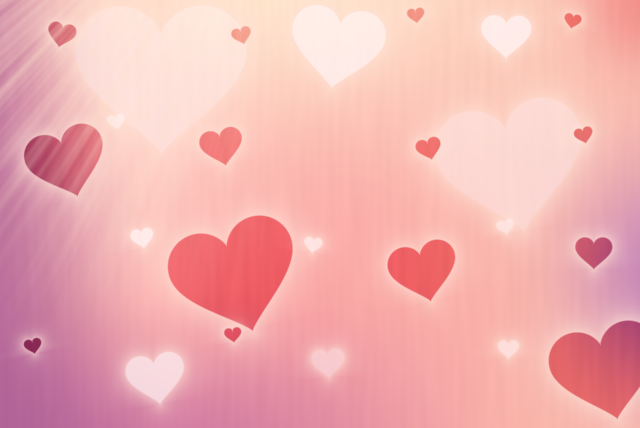
Reproduce this background procedurally as a WebGL 2 fragment shader.

```glsl
#version 300 es
precision highp float;
// Glowing hearts over a soft pink, cream and violet backdrop with slanted light rays.
// Hearts follow a low-discrepancy sequence, shrinking from large to small; each is
// a profile-based distance field, tinted by the backdrop underneath it.

uniform vec2 u_resolution;
out vec4 fragColor;

const float HEART_COUNT = 25.0;

float hash(vec2 p) {
    vec3 q = fract(vec3(p.xyx) * 0.1031);
    q += dot(q, q.yzx + 33.33);
    return fract((q.x + q.y) * q.z);
}

float cornerGradient(vec2 cell, vec2 offset) {
    float angle = 6.2832 * hash(cell);
    return dot(vec2(cos(angle), sin(angle)), offset);
}

float gradientNoise(vec2 p) {
    vec2 cell = floor(p), f = fract(p);
    vec2 w = f * f * f * (f * (f * 6.0 - 15.0) + 10.0);
    vec2 e = vec2(1.0, 0.0);
    float low = mix(cornerGradient(cell, f), cornerGradient(cell + e.xy, f - e.xy), w.x);
    float high = mix(cornerGradient(cell + e.yx, f - e.yx), cornerGradient(cell + e.xx, f - e.xx), w.x);
    return mix(low, high, w.y);
}

// Heart of half-width 1: round lobes above, flanks tapering to a tip at (0, -1).
float heartDistance(vec2 p) {
    p.x = abs(p.x);
    if (p.y > 0.2) return length(p - vec2(0.48, 0.2)) - 0.52;
    if (p.y < -1.0) return length(p + vec2(0.0, 1.0));
    float a = 1.5708 * (p.y + 1.0) / 1.2;
    float s = max(sin(a), 0.0001);
    float slope = 1.571 * pow(s, 0.2) * cos(a);
    return (p.x - pow(s, 1.2)) / sqrt(1.0 + slope * slope);
}

// Soft elliptical spot, 1 at its centre.
float spot(vec2 uv, vec2 centre, vec2 radius) {
    vec2 v = (uv - centre) / radius;
    return exp(-dot(v, v));
}

vec3 backdrop(vec2 uv) {
    vec3 col = mix(vec3(0.98, 0.64, 0.64), vec3(0.98, 0.72, 0.67), smoothstep(0.45, 0.95, uv.x));
    float bottom = smoothstep(0.35, -0.05, uv.y) * smoothstep(0.85, 0.25, uv.x);
    col = mix(col, vec3(0.79, 0.45, 0.63), 0.85 * bottom);
    col = mix(col, vec3(1.0, 0.92, 0.81), 0.95 * spot(uv, vec2(0.42, 1.08), vec2(0.48, 0.42)));
    col = mix(col, vec3(1.0, 0.86, 0.82), 0.6 * spot(uv, vec2(0.19, 0.6), vec2(0.16, 0.35)));
    float left = smoothstep(0.24, -0.06, uv.x + 0.12 * (uv.y - 0.5));
    col = mix(col, vec3(0.67, 0.37, 0.59), 0.85 * left);
    col = mix(col, vec3(0.75, 0.50, 0.73), 0.85 * spot(uv, vec2(1.03, 0.36), vec2(0.13, 0.24)));
    return mix(col, vec3(0.95, 0.53, 0.52), 0.8 * spot(uv, vec2(1.0, 1.0), vec2(0.09, 0.15)));
}

void main() {
    vec2 uv = gl_FragCoord.xy / u_resolution;
    vec2 p = gl_FragCoord.xy / u_resolution.y;
    float aspect = u_resolution.x / u_resolution.y;
    float pixel = 1.0 / u_resolution.y;

    // Backdrop with a faint vertical grain
    vec3 ground = backdrop(uv);
    ground += 0.018 * gradientNoise(p * vec2(60.0, 5.0));
    vec3 col = ground;

    // Hearts, largest first
    for (float i = 0.0; i < HEART_COUNT; i++) {
        vec2 jitter = vec2(hash(vec2(i, 3.0)), hash(vec2(i, 8.0))) - 0.5;
        vec2 centre = fract(vec2(0.24, 0.86) + i * vec2(0.5698, 0.7549)) + 0.05 * jitter;
        float size = 0.02 + 0.18 * pow(1.0 - i / HEART_COUNT, 4.0);
        float tilt = 0.6 * (hash(vec2(i, 15.0)) - 0.5);
        vec2 q = p - centre * vec2(aspect, 1.0);
        q = mat2(cos(tilt), -sin(tilt), sin(tilt), cos(tilt)) * q;
        float d = size * heartDistance(q / size);

        // Every seventh group holds three pale hearts, the rest are deep red
        float kind = mod(i, 7.0);
        bool pale = kind < 1.5 || kind == 4.0;
        float opacity = i < 2.0 ? 0.52 : 0.55 + 0.33 * hash(vec2(i, 21.0));
        vec3 deep = ground * ground * vec3(0.97, 0.82, 0.90);
        vec3 fill = pale ? mix(col, vec3(1.0, 0.95, 0.95), opacity) : deep;

        float glow = 0.6 * exp(-max(d, 0.0) / (0.01 + 0.14 * size));
        vec3 halo = mix(col, vec3(1.0, 0.89, 0.84), glow);
        col = mix(fill, halo, smoothstep(-pixel, pixel, d));
    }

    // Light rays fanning out from above, falling to the lower left
    vec2 ray = p - vec2(0.75, 1.55);
    float angle = atan(ray.x, -ray.y);
    float streak = gradientNoise(vec2(angle * 38.0, length(ray) * 1.2))
                 + 0.5 * gradientNoise(vec2(angle * 95.0 + 7.0, length(ray) * 2.0));
    float reach = smoothstep(0.55, 0.1, uv.x) * smoothstep(0.15, 0.95, uv.y);
    col = mix(col, vec3(1.0, 0.88, 0.80), reach * clamp(0.16 + 0.55 * streak, 0.0, 0.6));

    fragColor = vec4(clamp(col, 0.0, 1.0), 1.0);
}
```
